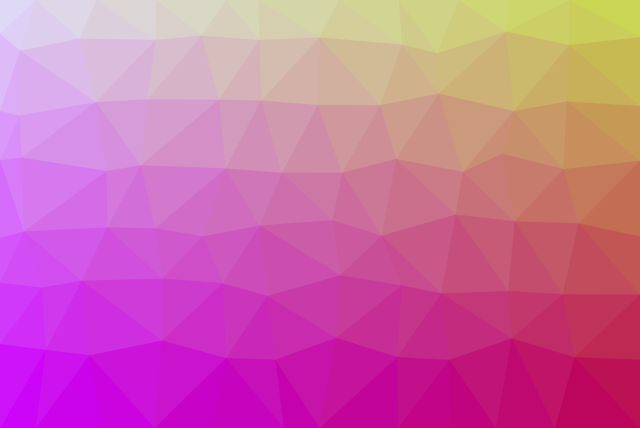
This background is drawn by a Shadertoy shader. Its source:

```glsl
// Low-poly mesh of flat triangles tinted by a four-corner colour gradient.

#define CELLS vec2(11.0, 7.0)     // mesh cells across and down
#define GRID vec2(10.8, 7.0)      // spacing: vertices per canvas side
#define OFFSET vec2(0.42, 0.3)    // shift of the inner vertices
#define JITTER vec2(0.25, 0.2)    // vertex scatter in cells
#define TOP_LEFT vec3(0.88, 0.87, 0.98)
#define TOP_RIGHT vec3(0.79, 0.86, 0.30)
#define BOTTOM_LEFT vec3(0.80, -0.04, 1.0)
#define BOTTOM_RIGHT vec3(0.73, -0.03, 0.31)

vec2 hash2(vec2 id) {
    vec3 q = fract(id.xyx * vec3(0.1031, 0.1030, 0.0973));
    q += dot(q, q.yzx + 33.33);
    return fract((q.xx + q.yz) * q.zy);
}

// Scattered mesh vertex; the outer ones stay on the canvas border.
vec2 vertex(vec2 id, vec2 size) {
    vec2 scatter = (hash2(id + 7.0) * 2.0 - 1.0) * JITTER;
    vec2 v = (id - OFFSET + scatter) / GRID;
    v = mix(v, vec2(0.0), lessThan(id, vec2(0.5)));
    v = mix(v, vec2(1.0), greaterThan(id, CELLS - 0.5));
    return v * size;
}

// Signed distance to the line a-b, positive on the inner side.
float edgeDistance(vec2 p, vec2 a, vec2 b) {
    vec2 e = b - a, w = p - a;
    return (e.x * w.y - e.y * w.x) / max(length(e), 1e-5);
}

vec3 gradient(vec2 uv) {
    vec3 top = mix(TOP_LEFT, TOP_RIGHT, uv.x);
    vec3 bottom = mix(BOTTOM_LEFT, BOTTOM_RIGHT, uv.x);
    return clamp(mix(top, bottom, uv.y), 0.0, 1.0);
}

// Flat triangle: colour at its centroid, weighted by smooth coverage.
vec4 triangle(vec2 p, vec2 a, vec2 b, vec2 c, vec2 size) {
    float d = min(edgeDistance(p, a, b),
              min(edgeDistance(p, b, c), edgeDistance(p, c, a)));
    float coverage = clamp(d * iResolution.y + 0.5, 0.0, 1.0);
    return vec4(gradient((a + b + c) / (3.0 * size)), 1.0) * coverage;
}

void mainImage(out vec4 fragColor, in vec2 fragCoord) {
    // Canvas heights as units, y pointing down
    vec2 size = vec2(iResolution.x / iResolution.y, 1.0);
    vec2 uv = fragCoord / iResolution.xy;
    uv.y = 1.0 - uv.y;
    vec2 p = uv * size;
    vec2 home = floor(uv * GRID + OFFSET);

    // Blend the triangles of the nearby cells
    vec4 sum = vec4(gradient(uv), 1.0) * 1e-4;
    for (int j = -1; j <= 1; j++)
    for (int i = -1; i <= 1; i++) {
        vec2 id = home + vec2(i, j);
        if (any(lessThan(id, vec2(0.0))) ||
            any(greaterThan(id, CELLS - 1.0))) continue;

        vec2 a = vertex(id, size);
        vec2 b = vertex(id + vec2(1.0, 0.0), size);
        vec2 c = vertex(id + vec2(1.0, 1.0), size);
        vec2 d = vertex(id + vec2(0.0, 1.0), size);

        // Split each cell along its shorter diagonal
        if (distance(a, c) < distance(b, d))
            sum += triangle(p, a, b, c, size) + triangle(p, a, c, d, size);
        else
            sum += triangle(p, a, b, d, size) + triangle(p, b, c, d, size);
    }
    fragColor = vec4(sum.rgb / sum.a, 1.0);
}
```
